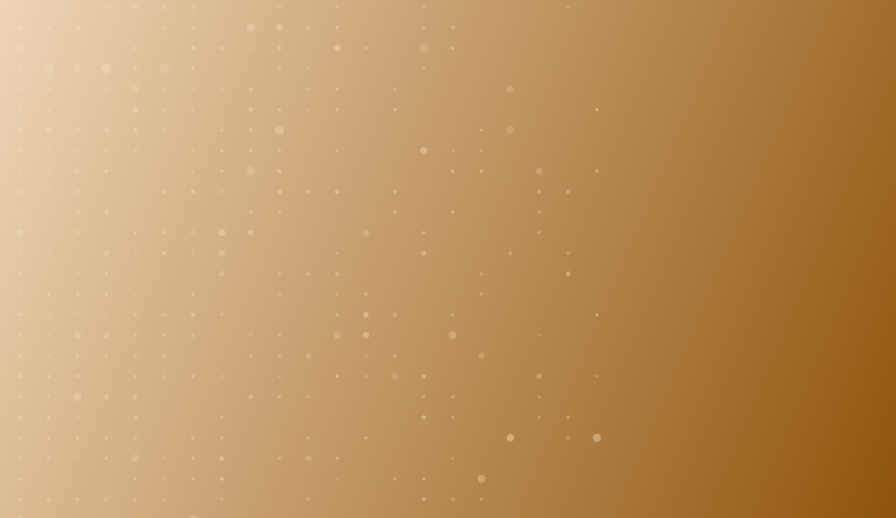
Write a WebGL 2 fragment shader that draws this background.

```glsl
#version 300 es
precision highp float;
// Warm tan-to-bronze diagonal gradient with a lattice of pale dots on the left.
// Dots are kept or dropped by column-wise gradient noise plus a hash, and they
// thin out to the right; radius and opacity vary per cell, largest at top left.

#define GRID_STEP   vec2(0.0557, 0.0396)  // dot spacing, in canvas heights
#define GRID_ORIGIN vec2(0.0383, 0.0360)  // centre of the lower left dot
#define LAST_COLUMN 20.0
#define GRADIENT_DIR vec2(0.92, -0.39)
#define KEEP_LEFT   0.70
#define KEEP_RIGHT  0.35
#define RADIUS_MIN  0.0030
#define RADIUS_MAX  0.0090
#define CORNER_GROWTH 0.75
#define DOT_OPACITY 0.48

uniform vec2 u_resolution;
out vec4 fragColor;

const vec3 CREAM  = vec3(0.935, 0.835, 0.715);
const vec3 BRONZE = vec3(0.560, 0.330, 0.045);
const vec3 PEARL  = vec3(0.950, 0.870, 0.740);

float hash(vec2 p) {
  vec3 q = fract(p.xyx * 0.1031);
  q += dot(q, q.yzx + 33.33);
  return fract((q.x + q.y) * q.z);
}

float cornerSlope(vec2 corner, vec2 offset) {
  float angle = 6.2832 * hash(corner);
  return dot(vec2(cos(angle), sin(angle)), offset);
}

float gradientNoise(vec2 p) {
  vec2 i = floor(p), f = fract(p);
  vec2 w = f * f * f * (f * (f * 6.0 - 15.0) + 10.0);
  vec2 e = vec2(1.0, 0.0);
  float low  = mix(cornerSlope(i, f), cornerSlope(i + e, f - e), w.x);
  float high = mix(cornerSlope(i + e.yx, f - e.yx), cornerSlope(i + 1.0, f - 1.0), w.x);
  return mix(low, high, w.y);
}

// Opacity of the lattice dot covering p.
float dotLayer(vec2 p, float aspect, float pixel) {
  vec2 cell = floor((p - GRID_ORIGIN) / GRID_STEP + 0.5);
  vec2 centre = GRID_ORIGIN + cell * GRID_STEP;
  float inside = step(0.0, cell.x) * step(cell.x, LAST_COLUMN);

  // Vertical runs of dots, sparser towards the last column
  float runs = 0.5 + 0.9 * gradientNoise(vec2(cell.x * 0.73, cell.y * 0.31) + 7.4);
  float chance = mix(hash(cell + 11.0), runs, 0.5);
  float keep = step(chance, mix(KEEP_LEFT, KEEP_RIGHT, cell.x / LAST_COLUMN));

  // Mostly small dots with a few large ones
  float radius = mix(RADIUS_MIN, RADIUS_MAX, pow(hash(cell + 47.0), 6.0));
  float cornerDistance = length(centre - vec2(0.0, 1.0));
  radius *= 1.0 + CORNER_GROWTH * exp(-5.0 * cornerDistance);

  float disc = 1.0 - smoothstep(-pixel, pixel, length(p - centre) - radius);
  float strength = DOT_OPACITY * mix(0.4, 1.0, hash(cell + 83.0));
  return disc * strength * keep * inside;
}

void main() {
  vec2 p = gl_FragCoord.xy / u_resolution.y;
  float aspect = u_resolution.x / u_resolution.y;
  float pixel = 0.75 / u_resolution.y;

  // Background: top left to bottom right
  float along = dot(p - vec2(0.0, 1.0), GRADIENT_DIR) / dot(vec2(aspect, -1.0), GRADIENT_DIR);
  vec3 color = mix(CREAM, BRONZE, clamp(along, 0.0, 1.0));

  // Dots
  color = mix(color, PEARL, dotLayer(p, aspect, pixel));
  fragColor = vec4(color, 1.0);
}
```
